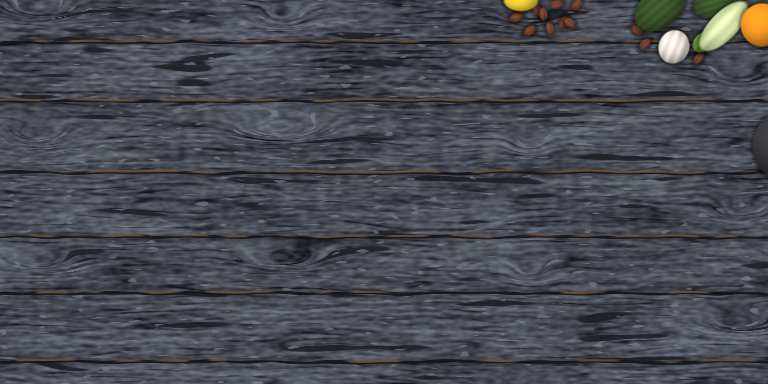
Write a WebGL 1 fragment shader that draws this texture.

```glsl
precision highp float;
uniform vec2 u_resolution;

const vec3 DARK = vec3(0.15, 0.15, 0.18);
const vec3 LIGHT = vec3(0.37, 0.39, 0.43);
const vec3 BROWN = vec3(0.43, 0.33, 0.23);
const vec3 SCUFF = vec3(0.52, 0.53, 0.56);
const vec3 NUT = vec3(0.45, 0.25, 0.18);
const vec3 LEMON = vec3(0.95, 0.80, 0.20);
const vec3 ZUCCHINI = vec3(0.23, 0.33, 0.17);
const vec3 SQUASH = vec3(0.86, 0.91, 0.68);
const vec3 STALK = vec3(0.47, 0.65, 0.24);
const vec3 GARLIC = vec3(0.92, 0.89, 0.84);
const vec3 TOMATO = vec3(0.97, 0.60, 0.14);
const vec3 BOARD = vec3(0.22, 0.22, 0.24);

float hash(vec2 p) {
  return fract(sin(dot(p, vec2(127.1, 311.7))) * 43758.5);
}

vec2 gradient(vec2 cell) {
  float a = 6.2832 * hash(cell);
  return vec2(cos(a), sin(a));
}

float noise(vec2 p) {
  vec2 i = floor(p), f = p - i;
  vec2 u = f * f * f * (f * (f * 6.0 - 15.0) + 10.0);
  vec2 e = vec2(1.0, 0.0);
  float low = mix(dot(gradient(i), f), dot(gradient(i + e), f - e), u.x);
  float high = mix(dot(gradient(i + e.yx), f - e.yx), dot(gradient(i + e.xx), f - e.xx), u.x);
  return mix(low, high, u.y);
}

// Slightly uneven plank spacing
float seamHeight(float k) {
  return 0.057 + 0.1668 * k + 0.013 * sin(1.9 * k);
}

// Height field whose contours are the grain, swelling at knots
float grainHeight(vec2 p, float plank) {
  float h = p.y + 0.014 * noise(vec2(p.x * 3.0, p.y * 9.0 + plank * 7.0));
  h += 0.003 * noise(vec2(p.x * 14.0, p.y * 40.0));
  float middle = 0.5 * (seamHeight(plank - 1.0) + seamHeight(plank));
  float odd = mod(plank, 2.0);
  for (int i = 0; i < 3; i++) {
    float k = float(i);
    float rnd = hash(vec2(plank, k + 3.0));
    vec2 c = vec2(0.1 + 1.83 * odd + 0.64 * k, middle + 0.04 * (rnd - 0.5));
    vec2 q = (p - c) / vec2(0.05 + 0.06 * rnd, 0.03);
    h += (0.035 + 0.03 * rnd) * exp(-dot(q, q));
  }
  return h;
}

// Thin sharp line along the zero contour of a noise
float fibre(vec2 p, float width) {
  return 1.0 - smoothstep(0.0, width, abs(noise(p)));
}

vec3 wood(vec2 p, float plank) {
  float h = grainHeight(p, plank);
  vec2 seed = vec2(plank * 17.3, plank * 5.1);
  float broad = noise(vec2(p.x * 2.2, h * 13.0) + seed);
  float streak = noise(vec2(p.x * 4.5, h * 55.0) + seed);
  float fine = noise(vec2(p.x * 22.0, h * 115.0) + seed);
  float speck = noise(vec2(p.x * 45.0, p.y * 120.0) + seed);
  float rings = sin(h * 330.0 + 7.0 * broad + 3.0 * streak);
  float tone = 0.68 + 0.5 * broad + 0.4 * streak + 0.5 * fine + 0.4 * speck + 0.12 * rings;
  tone += 0.1 * (hash(seed) - 0.5);

  // Sharp dark fibres, broken along their length
  float broken = smoothstep(-0.2, 0.25, noise(vec2(p.x * 9.0, h * 30.0) + seed + 20.0));
  tone -= 0.55 * broken * fibre(vec2(p.x * 3.0, h * 48.0) + seed + 60.0, 0.15);
  vec3 col = mix(DARK, LIGHT, clamp(tone, -0.25, 1.25));

  // Dark cracks and pale scuffs
  float crack = noise(vec2(p.x * 4.0, h * 36.0) + seed + 40.0);
  float scuff = noise(vec2(p.x * 20.0, h * 100.0) + seed + 80.0);
  col = mix(col, DARK * 0.75, 0.85 * smoothstep(0.34, 0.42, crack));
  return mix(col, SCUFF, 0.6 * smoothstep(0.36, 0.48, scuff));
}

// Shaded, ribbed ellipse with a soft shadow
vec3 paintOval(vec3 base, vec2 p, vec2 c, vec2 r, float angle, vec3 col, float ribs, float px) {
  vec2 d = p - c;
  float ca = cos(angle), sa = sin(angle);
  vec2 q = vec2(ca * d.x + sa * d.y, ca * d.y - sa * d.x) / r;
  float len = length(q);
  float rim = (len - 1.0) * min(r.x, r.y);
  base *= 1.0 - 0.4 * (1.0 - smoothstep(0.0, 0.012, rim));
  float shade = 1.08 - 0.3 * len * len + 0.22 * dot(d / max(r.x, r.y), vec2(-0.6, 0.8));
  shade += 0.07 * sin(q.y * ribs);
  return mix(base, col * shade, 1.0 - smoothstep(-px, px, rim));
}

vec3 paintFood(vec3 col, vec2 p, float px) {
  for (int i = 0; i < 13; i++) {
    float k = float(i);
    bool stray = i > 9;
    float s = k - 10.0;
    vec2 pile = vec2(1.345 + 0.0175 * k, 0.955 + 0.035 * sin(k * 2.3));
    vec2 loose = vec2(1.66 + 0.02 * s + 0.06 * s * (s - 1.0), 0.922 - 0.037 * s);
    float turn = 6.2832 * hash(vec2(k, 9.0));
    col = paintOval(col, p, stray ? loose : pile, vec2(0.017, 0.011), turn, NUT, 6.0, px);
  }
  col = paintOval(col, p, vec2(1.357, 1.0), vec2(0.045, 0.029), 0.0, LEMON, 0.0, px);
  col = paintOval(col, p, vec2(1.719, 0.98), vec2(0.075, 0.05), 0.7, ZUCCHINI, 16.0, px);
  col = paintOval(col, p, vec2(1.87, 0.995), vec2(0.065, 0.04), 0.3, ZUCCHINI, 16.0, px);
  col = paintOval(col, p, vec2(1.83, 0.89), vec2(0.03, 0.022), 0.8, STALK, 8.0, px);
  col = paintOval(col, p, vec2(1.885, 0.932), vec2(0.083, 0.036), 0.8, SQUASH, 7.0, px);
  col = paintOval(col, p, vec2(1.755, 0.878), vec2(0.044, 0.04), 1.2, GARLIC, 11.0, px);
  return paintOval(col, p, vec2(1.985, 0.935), vec2(0.056), 0.0, TOMATO, 0.0, px);
}

void main() {
  float px = 1.0 / u_resolution.y;
  vec2 p = gl_FragCoord.xy * px;
  float plank = 0.0, gap = 1.0, seam = 0.0;
  for (int i = 0; i < 6; i++) {
    float k = float(i);
    float d = p.y - seamHeight(k) - 0.006 * noise(vec2(p.x * 9.0, k * 3.7 + 0.4));
    plank += step(0.0, d);
    if (abs(d) < abs(gap)) { gap = d; seam = k; }
  }
  vec3 col = wood(p, plank);

  // Thin dark seams with patchy bare wood, warmest near the fourth
  float width = 0.0022 + 0.003 * noise(vec2(p.x * 12.0, seam * 2.9 + 0.3));
  col *= 1.0 - 0.2 * exp(-abs(gap) * 110.0);
  col = mix(col, DARK * 0.5, 0.9 * (1.0 - smoothstep(width, width + px, abs(gap))));
  float warm = 0.25 - 0.13 * abs(seam - 3.4);
  float bare = smoothstep(-0.1, 0.15, noise(vec2(p.x * 11.0, seam * 5.3 + 0.5)) + warm);
  float edge = 1.0 - smoothstep(0.001, 0.002 + px, abs(gap - 0.003));
  col = mix(col, BROWN, 0.85 * bare * edge);

  col = paintOval(col, p, vec2(2.03, 0.62), vec2(0.07, 0.085), 0.0, BOARD, 3.0, px);
  gl_FragColor = vec4(paintFood(col, p, px), 1.0);
}
```
